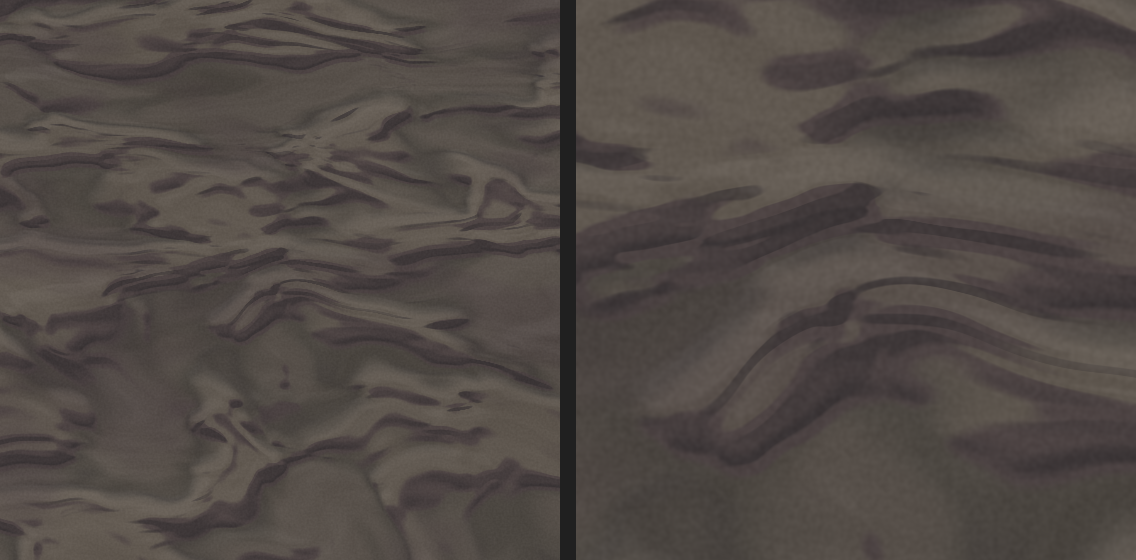
Left: the whole. Right: its middle third, enlarged.
Write a Shadertoy shader that draws this texture.

```glsl
// Dim, wind-carved mud: raised crusts with shadowed scarps above smooth hollows.

const vec3 CRUST  = vec3(0.374, 0.343, 0.311);
const vec3 HOLLOW = vec3(0.345, 0.317, 0.293);
const vec3 DAMP   = vec3(0.278, 0.262, 0.240);
const vec3 VIOLET = vec3(0.296, 0.256, 0.260);
const vec3 CREVICE = vec3(0.222, 0.200, 0.205);
const vec2 LIGHT_DIR = vec2(-0.42, 0.91);

// Gradient noise
vec2 randomGradient(vec2 cell) {
    vec3 h = fract(cell.xyx * vec3(0.1031, 0.1030, 0.0973));
    h += dot(h, h.yzx + 33.33);
    float angle = 6.2832 * fract((h.x + h.y) * h.z);
    return vec2(cos(angle), sin(angle));
}

float gradientNoise(vec2 p) {
    vec2 i = floor(p), f = p - i;
    vec2 u = f * f * f * (f * (f * 6.0 - 15.0) + 10.0);
    vec2 e = vec2(1.0, 0.0);
    float a = dot(randomGradient(i), f);
    float b = dot(randomGradient(i + e), f - e);
    float c = dot(randomGradient(i + e.yx), f - e.yx);
    float d = dot(randomGradient(i + 1.0), f - 1.0);
    return mix(mix(a, b, u.x), mix(c, d, u.x), u.y);
}

float fbm(vec2 p, int octaves, float gain) {
    float sum = 0.0, amplitude = 0.7;
    for (int i = 0; i < octaves; i++) {
        sum += amplitude * gradientNoise(p);
        p = mat2(1.6, 1.2, -1.2, 1.6) * p + 7.3;
        amplitude *= gain;
    }
    return sum;
}

float bell(float x, float width) {
    x /= width;
    return exp(-x * x);
}

// Features flatten toward the top, as on receding ground
vec2 groundPlane(vec2 uv) {
    return vec2(2.7 * uv.x + 0.4 * uv.y, 2.9 * uv.y + 2.9 * uv.y * uv.y);
}

vec2 warpGround(vec2 p) {
    vec2 bend = vec2(fbm(p * 0.9 + 3.1, 3, 0.42), fbm(p * 0.9 + 19.7, 3, 0.42));
    return p + 0.85 * bend;
}

// Positive on the crust, negative in the hollows
float crustField(vec2 w) {
    return fbm(w + 41.0, 4, 0.43) + 0.03;
}

// Height: broad scarp, rounded lip, fading folds and short grooves
float relief(vec2 uv) {
    vec2 p = groundPlane(uv);
    vec2 w = warpGround(p);
    float field = crustField(w);
    float crust = smoothstep(-0.04, 0.13, field);
    float lip = 0.25 * bell(field - 0.14, 0.07);

    float fold = fbm(w * vec2(1.2, 1.6) + 67.0, 4, 0.45);
    float foldMask = smoothstep(0.0, 0.3, gradientNoise(p * 1.1 + 83.0));
    float folds = 0.65 * foldMask * smoothstep(-0.07, 0.1, fold);

    float grooveMask = smoothstep(0.04, 0.35, gradientNoise(p * vec2(1.5, 1.3) + 29.0));
    float groove = bell(fbm(w * vec2(1.5, 2.6) + 11.0, 3, 0.42), 0.08);
    float grooves = 0.4 * grooveMask * groove * (0.3 + 0.7 * crust);
    return crust + lip + folds - grooves;
}

// Rise of the ground toward the light; positive faces lie in shade
float shadeSlope(vec2 uv, float stepSize) {
    vec2 d = LIGHT_DIR * stepSize;
    return (relief(uv + d) - relief(uv - d)) / (2.0 * stepSize);
}

vec3 mudColor(vec2 uv) {
    vec2 p = groundPlane(uv);
    vec2 w = warpGround(p);
    float field = crustField(w);
    float crust = smoothstep(-0.05, 0.08, field);
    float broadShade = 0.042 * shadeSlope(uv, 0.011);
    float sharpShade = 0.036 * shadeSlope(uv, 0.003);

    // Base tones, with damp ground gathered below the scarps
    vec3 color = mix(HOLLOW, CRUST, crust);
    float damp = (1.0 - crust) * smoothstep(-0.19, -0.02, field);
    color = mix(color, DAMP, 0.75 * damp);

    // Bruised patches, broad tone and horizontal brushing
    float patches = smoothstep(0.02, 0.3, fbm(p * 0.8 + 53.0, 4, 0.5));
    color = mix(color, VIOLET, 0.4 * patches);
    color *= 1.0 + 0.13 * fbm(p * 0.55 + 7.0, 2, 0.5);
    color += 0.03 * fbm(w * vec2(2.2, 6.0), 4, 0.6);

    // Soft violet faces; crevices gather at the foot and wear away in places
    float worn = smoothstep(-0.25, 0.2, fbm(p * vec2(1.9, 1.6) + 91.0, 3, 0.6));
    float foot = bell(field + 0.01, 0.045);
    color = mix(color, VIOLET, 0.85 * smoothstep(0.06, 0.5, broadShade));
    float crevice = smoothstep(0.25, 1.15, sharpShade);
    color = mix(color, CREVICE, crevice * mix(0.3, 0.95, max(foot, 0.7 * worn)));
    color = mix(color, CREVICE, 0.25 * worn * bell(field + 0.03, 0.03));
    color += 0.025 * smoothstep(0.1, 0.9, -broadShade);
    return color;
}

void mainImage(out vec4 fragColor, in vec2 fragCoord) {
    vec2 uv = fragCoord / iResolution.y;
    vec3 color = mudColor(uv);

    // Fine surface grain
    float grain = gradientNoise(uv * 210.0) + 0.7 * gradientNoise(uv * 330.0 + 5.0);
    color += 0.02 * grain;
    fragColor = vec4(color, 1.0);
}
```
